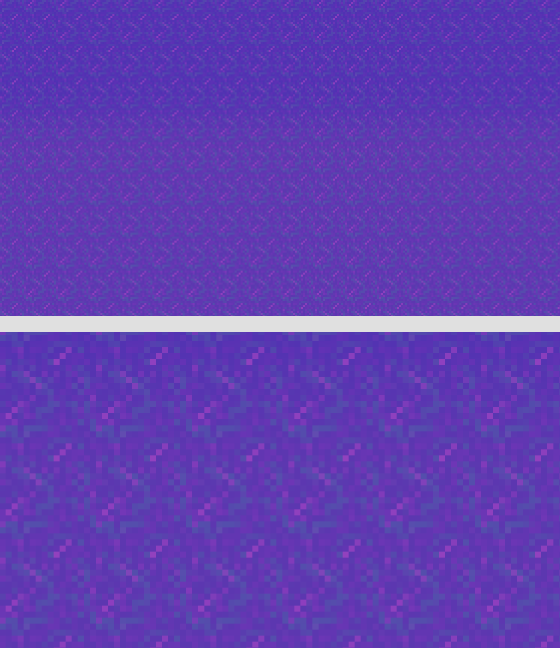
Top, the full canvas; bottom, a detail of the centre.
Write a Shadertoy shader that draws this pattern.

```glsl
const float TAU = 6.2831853;

// Unit gradient for a lattice point, repeating every n points
vec2 latticeGradient(vec2 i, float n, float seed) {
    i = mod(i, n);
    float h = fract(sin(dot(i, vec2(12.99, 78.23)) + seed) * 4375.85);
    return vec2(cos(TAU * h), sin(TAU * h));
}

// Gradient noise that tiles with period n
float gradientNoise(vec2 p, float n, float seed) {
    vec2 i = floor(p), f = p - i;
    vec2 u = f * f * (3.0 - 2.0 * f), e = vec2(1, 0);
    float a = dot(latticeGradient(i, n, seed), f);
    float b = dot(latticeGradient(i + e.xy, n, seed), f - e.xy);
    float c = dot(latticeGradient(i + e.yx, n, seed), f - e.yx);
    float d = dot(latticeGradient(i + e.xx, n, seed), f - e.xx);
    return mix(mix(a, b, u.x), mix(c, d, u.x), u.y);
}

// Shortest offset between cells of a wrapping 16 x 16 tile
vec2 wrapOffset(vec2 d) {
    return mod(d + 8.0, 16.0) - 8.0;
}

// Spiral arm that fades away from its center
float swirl(vec2 cell, vec2 center) {
    vec2 d = wrapOffset(cell - center + 0.5) / 8.0;
    float r2 = dot(d, d);
    return sin(atan(d.y, d.x) - 2.0 - 8.0 * r2) / (1.0 + r2);
}

// Soft circle of the given radius around a center
float ring(vec2 cell, vec2 center, float radius) {
    float t = (length(wrapOffset(cell - center + 0.5)) - radius) / 1.4;
    return exp(-t * t);
}

// Diagonal run of three cells
float dash(vec2 cell, vec2 center, float slope) {
    vec2 d = wrapOffset(cell - center);
    return step(abs(d.x), 1.5) * step(abs(d.y - slope * d.x), 0.5);
}

vec3 portalColor(vec2 uv) {
    // 17.45 tiles across, 16 cells per tile, counted from the top left
    vec2 grid = vec2(uv.x, iResolution.y / iResolution.x - uv.y) * 17.45 * 16.0;
    vec2 cell = mod(floor(grid), 16.0);
    vec2 q = (cell + 0.5) / 16.0;
    float grain = gradientNoise(q * 13.0, 13.0, 1.7);
    float tint = gradientNoise(q * 13.0 + 0.4, 13.0, 5.3);
    float arms = swirl(cell, vec2(0)) + 0.6 * swirl(cell, vec2(8));

    // Violet ground, bluer toward the top
    float height = uv.y * iResolution.x / iResolution.y;
    float blue = smoothstep(0.52, 0.72, height);
    vec3 violet = mix(vec3(0.36, 0.215, 0.69), vec3(0.315, 0.195, 0.70), blue);
    vec3 purple = mix(vec3(0.42, 0.21, 0.71), vec3(0.37, 0.19, 0.71), blue);
    vec3 color = mix(violet, purple, smoothstep(-0.1, 0.3, tint - 0.1 * arms));

    // Teal specks along a ring and the spiral arms
    float band = ring(cell, vec2(0), 5.3) + 0.4 * ring(cell, vec2(8), 2.5);
    float teal = smoothstep(0.2, 0.9, band * 0.65 + arms * 0.2 + grain * 1.3);
    color = mix(color, vec3(0.32, 0.33, 0.67), teal * mix(0.8, 0.6, blue));

    // Pink specks and bright diagonal strokes
    float pink = smoothstep(0.28, 0.55, tint - 0.4 * grain) * 0.35;
    float strokes = dash(cell, vec2(15, 1), -1.0)
                  + dash(cell, vec2(7, 8), -1.0)
                  + dash(cell, vec2(2, 12), 1.0) * 0.8;
    pink = max(pink, min(strokes, 1.0) * (0.6 + 0.5 * grain));
    return mix(color, vec3(0.66, 0.27, 0.77), clamp(pink, 0.0, 1.0));
}

void mainImage(out vec4 fragColor, in vec2 fragCoord) {
    // Average 3 x 3 samples to smooth the cell edges
    vec3 sum = vec3(0);
    for (int k = 0; k < 9; k++) {
        vec2 jitter = (vec2(k % 3, k / 3) - 1.0) / 3.0;
        sum += portalColor((fragCoord + jitter) / iResolution.x);
    }
    fragColor = vec4(sum / 9.0, 1.0);
}
```
